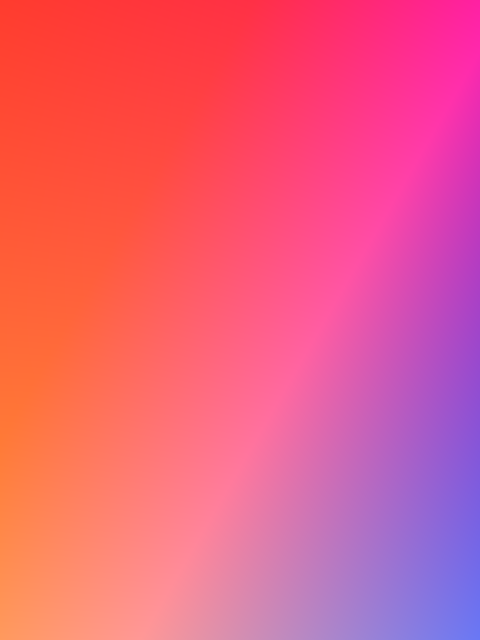
A WebGL 1 fragment shader for this background:

```glsl
precision highp float;

uniform vec2 u_resolution;

// Position along a slanted axis: 0 at the first corner, 1 at the opposite one
float axisPosition(vec2 point, vec2 size, vec2 axis) {
    float span = dot(size, abs(axis));
    return 0.5 + dot(point - 0.5 * size, axis) / span;
}

// Progress from one stop to the next
float ramp(float start, float end, float t) {
    return clamp((t - start) / (end - start), 0.0, 1.0);
}

// Four colour stops at fixed places along the axis
vec3 fourStops(float t, vec3 first, vec3 second, vec3 third, vec3 last) {
    vec3 color = mix(first, second, ramp(0.0, 0.3, t));
    color = mix(color, third, ramp(0.3, 0.6, t));
    return mix(color, last, ramp(0.6, 1.0, t));
}

void main() {
    vec2 size = vec2(u_resolution.x / u_resolution.y, 1.0);
    vec2 point = gl_FragCoord.xy / u_resolution.y;

    // Axis runs from the upper left down to the lower right
    float angle = radians(-30.0);
    float t = axisPosition(point, size, vec2(cos(angle), sin(angle)));

    // Saturated stops; the last lies past the gamut to steepen the violet
    vec3 vivid = fourStops(t,
        vec3(1.0, 0.235, 0.18),
        vec3(1.0, 0.188, 0.275),
        vec3(1.0, 0.118, 0.685),
        vec3(0.0, -0.165, 0.98));

    // Paler stops that take over toward the bottom
    vec3 pale = fourStops(t,
        vec3(1.0, 0.59, 0.18),
        vec3(1.0, 0.608, 0.185),
        vec3(1.0, 0.596, 0.588),
        vec3(0.412, 0.47, 0.96));

    vec3 color = mix(pale, vivid, point.y);
    gl_FragColor = vec4(clamp(color, 0.0, 1.0), 1.0);
}
```
